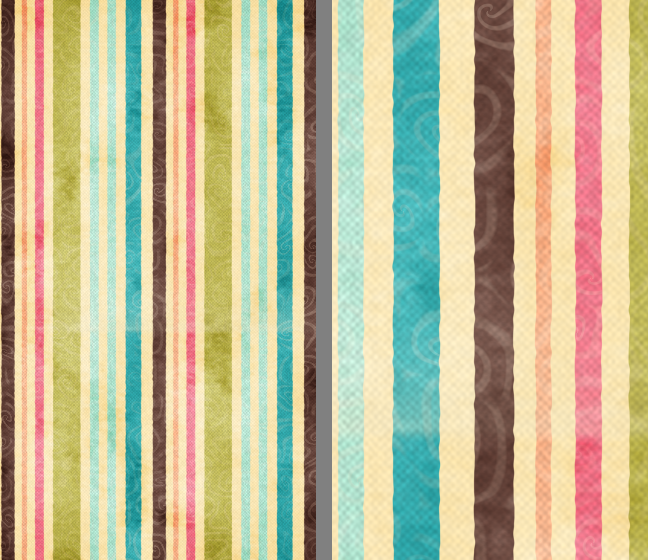
Left, the full canvas; right, a detail of the centre.
This pattern is drawn by a WebGL 1 fragment shader. Its source:

```glsl
precision highp float;
uniform vec2 u_resolution;

float hash(vec2 p) {
  return fract(sin(dot(p, vec2(127.1, 311.7))) * 43758.5453);
}

float noise(vec2 p) {
  vec2 i = floor(p), f = fract(p);
  f = f * f * (3.0 - 2.0 * f);
  return mix(mix(hash(i), hash(i + vec2(1, 0)), f.x),
             mix(hash(i + vec2(0, 1)), hash(i + vec2(1, 1)), f.x), f.y);
}

float fbm(vec2 p) {
  float sum = 0.0, amp = 0.5;
  for (int i = 0; i < 5; i++) {
    sum += amp * noise(p);
    p = p * 2.03 + 17.3;
    amp *= 0.5;
  }
  return sum;
}

// Curling line work: one spiral around each jittered cell centre
float scrollwork(vec2 p) {
  p += 0.35 * vec2(noise(p * 2.0), noise(p * 2.0 + 31.0));
  vec2 cell = floor(p), arm = vec2(1.0);
  float nearest = 9.0, second = 9.0, spin = 1.0;
  for (int j = -1; j <= 1; j++) {
    for (int i = -1; i <= 1; i++) {
      vec2 id = cell + vec2(i, j);
      vec2 d = p - id - 0.15 - 0.7 * vec2(hash(id), hash(id + 57.0));
      float dist = length(d);
      if (dist < nearest) {
        second = nearest;
        nearest = dist;
        arm = d;
        spin = hash(id + 9.0) < 0.5 ? -1.0 : 1.0;
      } else {
        second = min(second, dist);
      }
    }
  }
  float wave = sin(7.0 * log(nearest + 0.08) + 2.0 * spin * atan(arm.y, arm.x + 1e-5)
                   + 9.0 * nearest);
  return smoothstep(0.2, 0.9, wave) * smoothstep(0.0, 0.12, second - nearest);
}

// Coverage of a stripe between two positions of the wrapping period
float stripe(float x, float from, float to, float blur) {
  float d = abs(fract(x - 0.5 * (from + to) + 0.5) - 0.5) - 0.5 * (to - from);
  return 1.0 - smoothstep(-blur, blur, d);
}

void paint(inout vec3 color, inout float ink, vec3 dye, float cover) {
  color = mix(color, dye, cover);
  ink = max(ink, cover);
}

void main() {
  vec2 p = gl_FragCoord.xy / u_resolution.x;
  float height = u_resolution.y / u_resolution.x;
  float blur = 0.8 / (u_resolution.x * 0.479);

  // Stripes
  float x = (p.x - 0.0046) / 0.479 + 0.004 * (noise(p * vec2(25.0, 110.0)) - 0.5);
  vec3 color = vec3(0.975, 0.895, 0.69);
  float ink = 0.0;
  float brown = stripe(x, 0.0, 0.087, blur);
  paint(color, ink, vec3(0.38, 0.25, 0.215), brown);
  paint(color, ink, vec3(0.96, 0.69, 0.53), stripe(x, 0.135, 0.169, blur));
  paint(color, ink, vec3(0.93, 0.45, 0.53), stripe(x, 0.222, 0.28, blur));
  paint(color, ink, vec3(0.73, 0.70, 0.31), stripe(x, 0.341, 0.522, blur));
  paint(color, ink, vec3(0.68, 0.88, 0.80), stripe(x, 0.585, 0.643, blur));
  paint(color, ink, vec3(0.68, 0.88, 0.80), stripe(x, 0.70, 0.756, blur));
  paint(color, ink, vec3(0.20, 0.66, 0.67), stripe(x, 0.821, 0.923, blur));

  // Faint scroll print on the dyed stripes
  float scroll = scrollwork(p * 9.0) * (0.4 + 0.8 * noise(p * 7.0 + 40.0));
  color = mix(color, vec3(0.98, 0.88, 0.78), scroll * (0.02 + 0.15 * ink));

  // Stains deepen the tone, fading and a light centre lift it
  vec2 q = (p - vec2(0.54, 0.5 * height)) / vec2(0.75, 0.55 * height);
  float cloud = fbm(p * vec2(5.0, 4.0) + 3.0);
  float stain = smoothstep(0.52, 0.78, fbm(p * vec2(9.0, 7.0) + 60.0));
  float scuff = fbm(p * vec2(55.0, 90.0) + 11.0) - 0.48;
  float tone = 0.84 + 0.28 * dot(q, q) + 0.9 * (cloud - 0.48);
  tone += stain * (0.45 + 0.6 * scuff) + 0.4 * scuff;
  color = pow(color, vec3(clamp(tone, 0.5, 1.9)));

  // Bleached crease with a crisp lower edge
  float rise = p.y - 0.725;
  float crease = smoothstep(-0.012, 0.008, rise) * exp(-max(rise, 0.0) / 0.055);
  crease *= smoothstep(0.05, 0.3, p.x) * (0.65 + 0.5 * noise(p * 6.0));
  color = mix(color, vec3(0.94, 0.91, 0.80), crease * mix(0.45, 0.12, brown));

  // Canvas weave and grain
  float weave = sin(p.x * 650.0) * sin(p.y * 650.0);
  float grain = noise(p * vec2(300.0, 200.0)) - 0.5;
  color *= 1.0 + (0.025 + 0.03 * ink) * weave + (0.04 + 0.06 * ink) * grain;

  gl_FragColor = vec4(clamp(color, 0.0, 1.0), 1.0);
}
```
